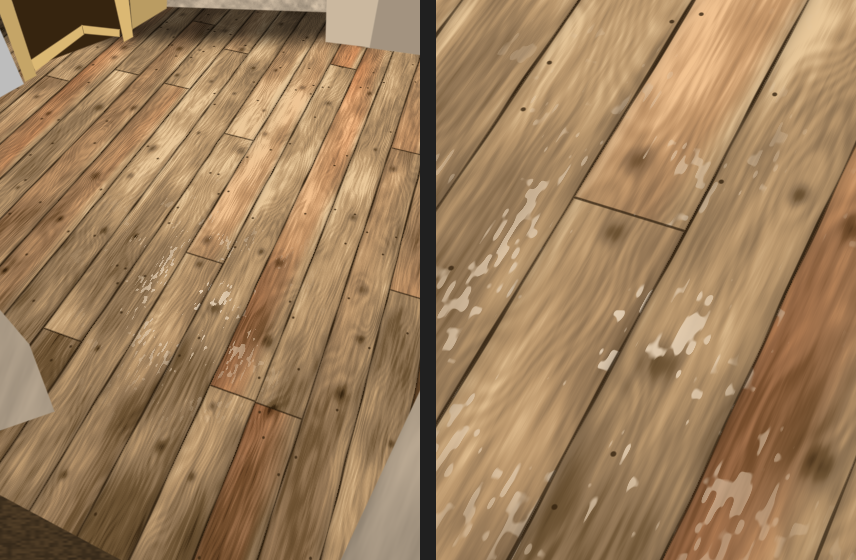
Left: the whole. Right: its middle third, enlarged.
Reproduce this texture procedurally as a Shadertoy shader.

```glsl
const vec3 DEEP = vec3(0.21, 0.14, 0.06), BROWN = vec3(0.42, 0.32, 0.20),
  MID = vec3(0.57, 0.46, 0.34), TAN = vec3(0.74, 0.60, 0.44), CREAM = vec3(0.92, 0.79, 0.62),
  PLASTER = vec3(0.75, 0.68, 0.59), CABINET = vec3(0.86, 0.72, 0.45);

float hash(vec2 p) {
  vec3 a = fract(p.xyx * 0.1031);
  a += dot(a, a.yzx + 33.33);
  return fract((a.x + a.y) * a.z);
}

float noise(vec2 p) {
  vec2 i = floor(p), f = fract(p);
  f = f * f * (3.0 - 2.0 * f);
  return mix(mix(hash(i), hash(i + vec2(1, 0)), f.x),
             mix(hash(i + vec2(0, 1)), hash(i + vec2(1, 1)), f.x), f.y);
}

float fbm(vec2 p) {
  float sum = 0.0, amp = 0.53;
  for (int i = 0; i < 4; i++) {
    sum += amp * noise(p);
    p = p * 2.03 + 17.3;
    amp *= 0.5;
  }
  return sum;
}

// Floor plane: x counts planks, y runs along them in plank widths
vec2 floorPlane(vec2 q) {
  float h = q.y + 0.833 - 0.036 * (q.x - 1.314);
  return vec2(((q.x - 1.314) / h + 0.526) / 0.0685,
              16.8 * (q.y + 1.059 - 0.3 * (q.x + 4.983)) / h);
}

vec3 woodRamp(float t) {
  vec3 c = mix(DEEP, BROWN, smoothstep(0.0, 0.28, t));
  c = mix(c, MID, smoothstep(0.25, 0.5, t));
  c = mix(c, TAN, smoothstep(0.45, 0.72, t));
  return mix(c, CREAM, smoothstep(0.66, 0.94, t));
}

float lineMask(float d, float halfWidth, float aa) {
  return 1.0 - smoothstep(halfWidth - aa * 0.5, halfWidth + aa, d);
}

// x: dark knot core, y: bend of the grain around it
vec2 knots(vec2 p, float plank) {
  vec2 k = vec2(0);
  for (float i = -1.0; i <= 1.0; i++) {
    float cell = floor(p.y / 2.2) + i;
    vec2 id = vec2(plank + 40.0, cell + 60.0);
    vec2 centre = vec2(mix(0.2, 0.8, hash(id)), (cell + hash(id + 9.0)) * 2.2);
    float d = length((p - centre) * vec2(1.0, 0.8));
    float size = mix(0.05, 0.14, hash(id + 31.0));
    k += step(0.4, hash(id + 23.0)) * exp(-d * d * vec2(1.0 / (size * size), 14.0));
  }
  return k;
}

vec3 floorBoards(vec2 p, vec2 aa, float light, float wear) {
  float plank = floor(p.x), x = fract(p.x), rim = min(x, 1.0 - x);
  float run = p.y / 18.0 + hash(vec2(plank + 50.0, 4.0));
  vec2 id = vec2(plank + 50.0, floor(run) + 20.0);
  float tone = hash(id), hue = hash(id + 11.0);
  vec2 g = p + vec2(0.0, 37.0 * tone + 50.0);

  // Growth rings, fibres, stains and pale sapwood edges
  vec2 knot = knots(vec2(x, p.y), plank);
  float warp = noise(g * vec2(1.6, 0.35)) + 0.25 * noise(g * vec2(4.0, 1.5));
  float rings = sin(48.0 * (x + 1.1 * warp) + 6.0 * knot.y);
  float fibre = fbm(g * vec2(16.0, 1.3));
  float stain = fbm(g * vec2(1.2, 0.6) + 8.0);
  float side = mix(x, 1.0 - x, step(0.5, hue));
  float sap = 1.0 - smoothstep(0.05, 0.35, side + 0.3 * noise(g * vec2(2.0, 0.6)) - 0.15);
  float t = 0.51 + light + 0.14 * (tone - 0.5) + 0.035 * rings + 0.1 * sap;
  t += 0.36 * (fibre - 0.5) + 0.65 * (stain - 0.5) - 0.36 * knot.x;
  float red = smoothstep(0.3, 1.0, hue) * (1.0 - sap) * noise(g * vec2(1.0, 0.3));
  vec3 c = woodRamp(t) * mix(vec3(1.0, 1.0, 0.98), vec3(1.1, 0.9, 0.78), red);

  // Worn paint flecks and nail holes
  float fleck = 0.55 * noise(g * vec2(22.0, 9.0)) + 0.55 * noise(g * 2.3);
  c = mix(c, PLASTER * 1.2, smoothstep(0.76, 0.84, fleck) * wear);
  vec2 grid = vec2(4.0, 2.0), nailId = floor(p * grid) + 90.0;
  vec2 nail = fract(p * grid) - 0.3 - 0.4 * vec2(hash(nailId), hash(nailId + 5.0));
  float hole = lineMask(length(nail / grid), 0.018, aa.x);
  c = mix(c, DEEP, 0.8 * hole * step(0.92, hash(nailId + 13.0)));

  // Seams of uneven darkness between boards and at their ends
  float rough = noise(vec2(plank * 3.0, p.y * 1.7) + 70.0);
  float seam = lineMask(rim, 0.002 + 0.018 * rough, aa.x) * (0.5 + 0.5 * rough);
  float joint = lineMask(min(fract(run), 1.0 - fract(run)) * 18.0, 0.008, aa.y);
  c *= 1.0 - 0.2 * exp(-16.0 * rim);
  return mix(c, DEEP * 0.8, 0.9 * max(seam, 0.8 * joint));
}

float edge(vec2 p, vec2 a, vec2 b) {
  vec2 e = normalize(b - a), d = p - a;
  return e.x * d.y - e.y * d.x;
}

// Convex four-sided shape, corners clockwise as two pairs
float quad(vec2 p, vec4 a, vec4 b) {
  return min(min(edge(p, a.xy, a.zw), edge(p, a.zw, b.xy)),
             min(edge(p, b.xy, b.zw), edge(p, b.zw, a.xy)));
}

void cover(inout vec3 c, vec3 paint, float d, float px) {
  c = mix(c, paint, smoothstep(-px, px, d));
}

void mainImage(out vec4 fragColor, in vec2 fragCoord) {
  float px = 1.0 / iResolution.x;
  vec2 q = vec2(fragCoord.x, iResolution.y - fragCoord.y) * px, p = floorPlane(q);

  // Lamp glow, worn area and shade along the wall
  vec2 lamp = (q - vec2(0.57, 0.36)) / vec2(0.6, 0.42);
  vec2 worn = (q - vec2(0.46, 0.72)) / vec2(0.18, 0.2);
  float light = 0.34 * exp(-dot(lamp, lamp)) - 0.1;
  vec3 c = floorBoards(p, fwidth(p), light, exp(-dot(worn, worn)));
  c *= 1.0 - 0.6 * (1.0 - smoothstep(0.07, 0.125, q.y));

  // Wall and white box
  cover(c, PLASTER * (0.75 + 0.4 * fbm(q * 60.0)), quad(q, vec4(0.39, -0.1, 0.8, -0.1), vec4(0.8, 0.03, 0.39, 0.016)), px);
  cover(c, PLASTER * 0.85, quad(q, vec4(0.87, -0.1, 1.1, -0.1), vec4(1.1, 0.145, 0.87, 0.113)), px);
  cover(c, PLASTER * 1.06, quad(q, vec4(0.78, -0.1, 0.92, -0.1), vec4(0.88, 0.113, 0.775, 0.1)), px);

  // Cabinet: dark inside, rails, drawer and posts
  cover(c, DEEP, quad(q, vec4(0, -0.1, 0.28, -0.1), vec4(0.29, 0.08, 0.075, 0.16)), px);
  cover(c, CABINET, quad(q, vec4(0.07, 0.145, 0.195, 0.06), vec4(0.2, 0.082, 0.085, 0.17)), px);
  cover(c, CABINET, quad(q, vec4(0.195, 0.06, 0.285, 0.07), vec4(0.285, 0.088, 0.2, 0.08)), px);
  cover(c, CABINET * 0.85, quad(q, vec4(0.3, -0.1, 0.4, -0.1), vec4(0.397, 0.02, 0.315, 0.07)), px);
  cover(c, CABINET, quad(q, vec4(0.25, -0.1, 0.295, -0.1), vec4(0.317, 0.088, 0.295, 0.1)), px);
  cover(c, CABINET * 0.9, quad(q, vec4(-0.05, -0.1, -0.005, -0.1), vec4(0.087, 0.18, 0.06, 0.195)), px);
  cover(c, vec3(0.74), quad(q, vec4(-0.1, -0.1, 0, 0.07), vec4(0.057, 0.2, -0.05, 0.26)), px);

  // Dark threshold and two pale dust sheets
  vec3 mat = BROWN * (0.5 + 0.25 * noise(q * vec2(90, 200)));
  cover(c, mat, quad(q, vec4(-0.1, 1.125, 0.3, 1.34), vec4(0.2, 1.5, -0.1, 1.5)), px);
  vec3 sheet = PLASTER * (0.7 + 0.35 * fbm(vec2(q.x * 16.0 + q.y * 6.0, q.y * 3.0)));
  cover(c, sheet, quad(q, vec4(-0.1, 0.62, 0.07, 0.82), vec4(0.13, 0.98, -0.1, 1.06)), px);
  cover(c, sheet, quad(q, vec4(1, 0.93, 1.1, 0.72), vec4(1.1, 1.4, 0.78, 1.4)), px);
  fragColor = vec4(c, 1.0);
}
```
